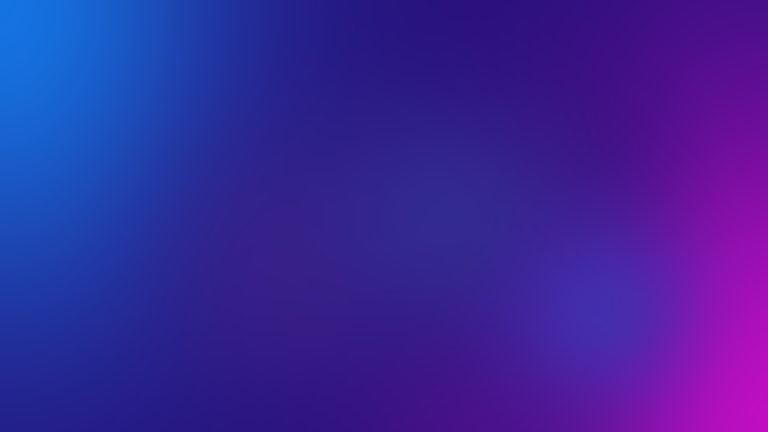
A Shadertoy shader for this background:

```glsl
// Soft elliptical falloff: 1 at the center, fading with the given radii
float glow(vec2 p, vec2 center, vec2 radii) {
    vec2 d = (p - center) / radii;
    return exp(-dot(d, d));
}

void mainImage(out vec4 fragColor, in vec2 fragCoord) {
    // Height spans 0..1, width spans 0..aspect
    vec2 p = fragCoord / iResolution.y;
    float aspect = iResolution.x / iResolution.y;
    p.x *= 1.7778 / aspect;

    // Deep navy base
    vec3 color = vec3(0.15, 0.06, 0.48);

    // Corner lights: azure at upper left, magenta at lower right
    color = mix(color, vec3(0.08, 0.45, 0.88), glow(p, vec2(0.0, 1.0), vec2(0.52, 0.74)));
    color = mix(color, vec3(0.76, 0.05, 0.76), glow(p, vec2(1.778, 0.0), vec2(0.46, 0.80)));

    // Violet haze along the bottom and left of center
    color = mix(color, vec3(0.36, 0.06, 0.56), 0.50 * glow(p, vec2(1.08, 0.0), vec2(0.30, 0.28)));
    color = mix(color, vec3(0.25, 0.12, 0.53), 0.70 * glow(p, vec2(0.66, 0.38), vec2(0.28, 0.30)));

    // Dark fold above the right-hand glow
    color = mix(color, vec3(0.21, 0.05, 0.48), 0.45 * glow(p, vec2(1.37, 0.64), vec2(0.20, 0.22)));

    // Indigo glows at the center and lower right
    color = mix(color, vec3(0.20, 0.18, 0.57), 0.85 * glow(p, vec2(1.03, 0.50), vec2(0.32, 0.27)));
    color = mix(color, vec3(0.24, 0.20, 0.69), 0.85 * glow(p, vec2(1.39, 0.28), vec2(0.22, 0.21)));

    fragColor = vec4(color, 1.0);
}
```
